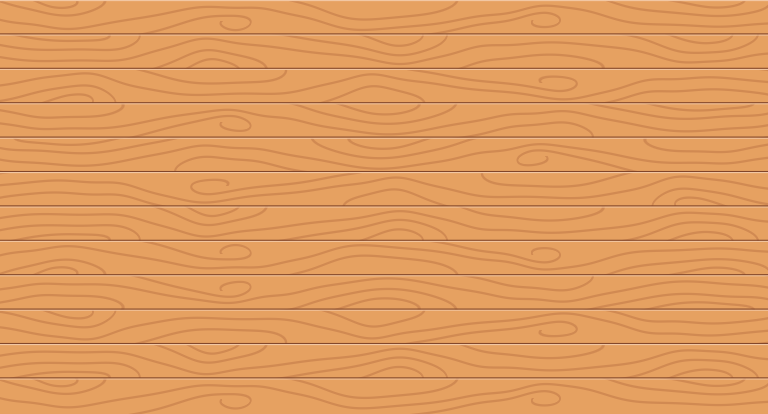
Give the GLSL for this texture, as a WebGL 2 fragment shader.

```glsl
#version 300 es
// Twelve stacked wooden planks with hand-drawn grain lines, arches and curled knots.
precision highp float;
uniform vec2 u_resolution;
out vec4 fragColor;

// Lengths are in plank heights.
const float PLANKS = 12.036;      // planks down, with a sliver left over
const float LAST_PLANK = 11.0;
const float DESIGNS = 4.0;        // grain designs, reused flipped or mirrored
const float NODE_STEP = 4.65;     // spacing of arches along a plank
const float FIRST_NODE = 1.9;
const float GRAIN_WIDTH = 0.066;
const float SEAM_WIDTH = 0.03;
const float GLINT_WIDTH = 0.033;
const float INNER_CHANCE = 0.35;
const vec2 KNOT_RADIUS = vec2(0.65, 0.23);
const vec3 WOOD = vec3(0.902, 0.631, 0.380);
const vec3 GRAIN = vec3(0.820, 0.540, 0.322);
const vec3 SEAM = vec3(0.50, 0.27, 0.16);
const vec3 GLINT = vec3(0.95, 0.78, 0.64);
const float TAU = 6.2831853;
const float FAR = 9.0;

float hash(vec2 p) {
    return fract(sin(dot(p, vec2(127.1, 311.7))) * 4375.85);
}

// Share of a pixel at s that lies between lo and hi.
float band(float s, float lo, float hi, float px) {
    return clamp((min(s + 0.5 * px, hi) - max(s - 0.5 * px, lo)) / px, 0.0, 1.0);
}

// Distance to a smooth step of the given run, from height a to height b.
float slopeDistance(float y, float t, float a, float b, float run) {
    t = clamp(t, 0.0, 1.0);
    float slope = (b - a) * 6.0 * t * (1.0 - t) / run;
    return abs(y - mix(a, b, smoothstep(0.0, 1.0, t))) * inversesqrt(1.0 + slope * slope);
}

// First-order distance to the scaled circle of radius ring.
float ellipseDistance(vec2 p, vec2 radius, float ring) {
    vec2 q = p / radius;
    float e = length(q);
    return abs(e - ring) * e / max(length(q / radius), 1e-4);
}

// Arch with a long tail on the left and a round end on the right.
float archDistance(vec2 p, float run, float height) {
    if (p.x < 0.0) return slopeDistance(p.y, -p.x / run, height, -0.15, run);
    return ellipseDistance(p, vec2(0.45 * run, height), 1.0);
}

// Long tail that curls inward into a hook.
float knotDistance(vec2 p, float run, float height) {
    float tail = p.x < 0.0 ? archDistance(p, run, height) : FAR;
    vec2 c = p - vec2(0.0, height - KNOT_RADIUS.y);
    vec2 q = c / KNOT_RADIUS;
    float turn = fract(atan(q.x, q.y + 1e-5) / TAU);
    float curl = turn < 0.8 ? ellipseDistance(c, KNOT_RADIUS, 1.0 - 0.4 * turn) : FAR;
    return min(tail, curl);
}

// Arches of the middle two designs swap sides with the outer two.
bool hangs(float node, float design) {
    return mod(node + (abs(design - 1.5) < 1.0 ? 1.0 : 0.0), 2.0) < 0.5;
}

// Height of the long grain line where it passes an arch.
float lineHeight(float node, float design) {
    float h = 0.76 + 0.1 * hash(vec2(node, design + 40.0));
    return hangs(node, design) ? 1.0 - h : h;
}

bool isKnot(float node, float design) {
    return mod(node, 2.0) > 0.5 && mod(design, node < 2.0 ? 3.0 : 2.0) < 0.5;
}

float grainDistance(vec2 p, float design) {
    // Hand-drawn wobble, different in each design
    p.x += 0.35 * sin(0.8 * p.x + 2.1 * design) - FIRST_NODE;
    p.y += 0.045 * sin(1.6 * p.x + 1.7 * design) + 0.02 * sin(3.1 * p.x + design);

    // Long line winding between the arches
    float cell = floor(p.x / NODE_STEP);
    float d = slopeDistance(p.y, p.x / NODE_STEP - cell,
        lineHeight(cell, design), lineHeight(cell + 1.0, design), NODE_STEP);

    // Arches and knots of the nearest nodes
    for (int i = 0; i < 3; i++) {
        float node = cell + float(i);
        vec2 id = vec2(node, design);
        vec2 q = vec2(p.x - node * NODE_STEP, p.y);
        if (hangs(node, design)) q.y = 1.0 - q.y;
        float run = NODE_STEP * mix(0.65, 1.1, hash(id + 23.0));
        float height = mix(0.42, 0.56, hash(id + 31.0));
        if (isKnot(node, design)) {
            d = min(d, knotDistance(q, run, 0.6));
        } else {
            d = min(d, archDistance(q, run, height));
            if (hash(id + 67.0) < INNER_CHANCE) d = min(d, archDistance(q, 0.5 * run, 0.5 * height));
        }
    }
    return d;
}

void main() {
    float px = PLANKS / u_resolution.y;
    float x = gl_FragCoord.x * px;
    float depth = (u_resolution.y - gl_FragCoord.y) * px;
    float plank = min(floor(depth), LAST_PLANK);
    float y = 1.0 - (depth - plank);

    // Designs run down once, then cycle upward; some planks are turned over
    float design = plank < DESIGNS ? plank : mod(LAST_PLANK - plank, DESIGNS);
    if (abs(plank - 4.5) < 1.0) x = u_resolution.x * px - x;
    if (plank == 1.0 || abs(plank - 8.0) < 1.5) y = 1.0 - y;
    float d = grainDistance(vec2(x, y), design);
    vec3 color = mix(WOOD, GRAIN, clamp((0.5 * GRAIN_WIDTH - d) / px + 0.5, 0.0, 1.0));

    // Dark seam under each plank, light edge on top of the next
    float s = min(floor(depth + 0.5), LAST_PLANK) - depth;
    color = mix(color, GLINT, band(s, -GLINT_WIDTH, 0.0, px));
    color = mix(color, SEAM, band(s, 0.0, SEAM_WIDTH, px));
    fragColor = vec4(color, 1.0);
}
```
